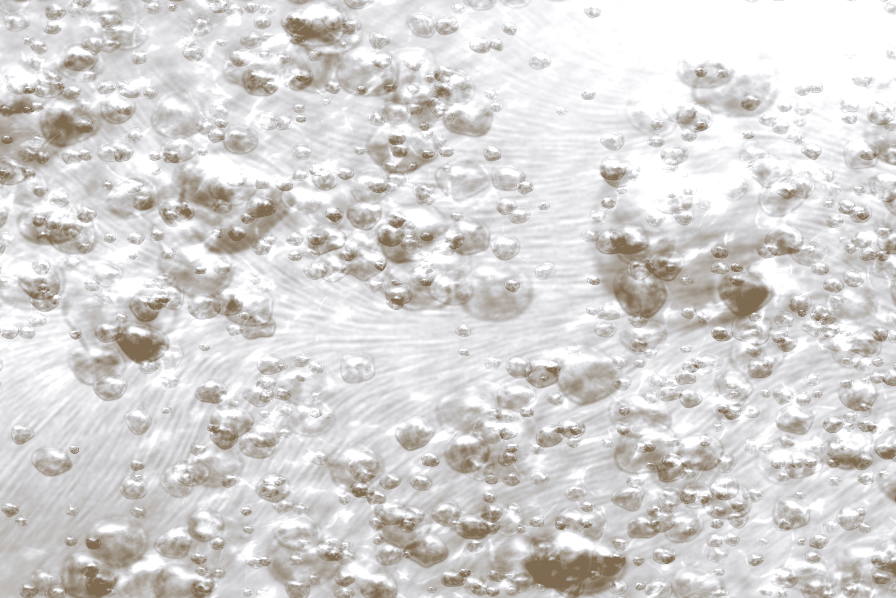
This texture is drawn by a Shadertoy shader. Its source:

```glsl
// Pale, wet foam: soft bubbles of several sizes with beige undersides and
// white glints, parted by a bright film combed with fine flowing fibres.
// A single tone is built up in layers, then tinted warmer where it is dark.

#define BASE_TONE 0.875
#define BUBBLE_DEPTH 0.27
#define GLINT 0.36
#define FIBRE 0.42
#define FIBRE_SCALE 120.0
#define RELIEF 0.17
#define WARP 0.42
#define CONTRAST 1.08
#define MEAN_TONE 0.82
#define WARM_TINT vec3(0.20, 0.0, -0.28)

vec2 hash2(vec2 p) {
    vec3 q = fract(p.xyx * vec3(0.1031, 0.1030, 0.0973));
    q += dot(q, q.yzx + 33.33);
    return fract((q.xx + q.yz) * q.zy);
}

float cornerSlope(vec2 cell, vec2 corner, vec2 f) {
    return dot(hash2(cell + corner) * 2.0 - 1.0, f - corner);
}

float gradientNoise(vec2 p) {
    vec2 i = floor(p), f = p - i;
    vec2 u = f * f * f * (f * (f * 6.0 - 15.0) + 10.0);
    vec2 e = vec2(0.0, 1.0);
    return mix(mix(cornerSlope(i, e.xx, f), cornerSlope(i, e.yx, f), u.x),
               mix(cornerSlope(i, e.xy, f), cornerSlope(i, e.yy, f), u.x), u.y);
}

float fbm(vec2 p) {
    float sum = 0.0, amp = 1.0;
    for (int i = 0; i < 4; i++) {
        sum += amp * gradientNoise(p);
        p = mat2(1.6, 1.2, -1.2, 1.6) * p + 7.3;
        amp *= 0.5;
    }
    return sum;
}

float glow(vec2 p, vec2 centre, vec2 size) {
    vec2 d = (p - centre) / size;
    return exp(-dot(d, d));
}

// Where the smooth film lies and bubbles are rare
float filmMask(vec2 p) {
    float film = glow(p, vec2(0.70, 0.42), vec2(0.20, 0.10))
               + glow(p, vec2(0.93, 0.68), vec2(0.10, 0.28))
               + glow(p, vec2(0.08, 0.22), vec2(0.27, 0.25))
               + glow(p, vec2(1.25, 0.96), vec2(0.35, 0.15));
    return clamp(film, 0.0, 1.0);
}

// One bubble in unit-disc space; state holds tone and bubble cover
void paintBubble(inout vec2 state, vec2 d, vec2 seed, float depth, float blur) {
    float q = length(d);
    if (q > 1.5) return;
    float inside = smoothstep(1.0 + blur, 1.0 - blur, q);
    float clutter = fbm(d * 1.9 + seed * 40.0);
    float under = smoothstep(0.6, -0.8, d.y + 0.7 * clutter);
    float body = state.x - depth * (0.2 + 0.8 * under) + 0.13 * clutter;
    body += 0.08 * exp(-pow((q - 0.88) / 0.07, 2.0)) * (0.6 + clutter);
    state.x = mix(state.x, body, inside);
    state.x -= 0.35 * depth * exp(-pow((q - 1.0) / 0.06, 2.0)) * (0.5 - 0.5 * d.y);
    vec2 spot = vec2(-0.4 + 0.5 * seed.x, 0.3 + 0.3 * seed.y);
    vec2 size = vec2(0.27, 0.16) + 0.08 * seed.yx;
    vec2 tilted = d + vec2(0.0, 0.4 * (seed.x - 0.5) * d.x + 0.15 * clutter);
    state.x += GLINT * (glow(tilted, spot, size)
             + 0.6 * glow(tilted, spot + vec2(0.5, -0.12), size * 0.75));
    state.y = max(state.y, inside);
}

void bubbleLayer(inout vec2 state, vec2 p, float cell, float density, float blur) {
    vec2 g = p / cell + 50.0;
    vec2 bend = WARP * vec2(gradientNoise(g * 1.5), gradientNoise(g * 1.5 + 31.7));
    for (int y = -1; y <= 1; y++)
    for (int x = -1; x <= 1; x++) {
        vec2 id = floor(g) + vec2(x, y);
        vec2 place = hash2(id + cell * 900.0);
        vec2 seed = hash2(id * 1.7 + 17.0 + cell * 500.0);
        vec2 centre = id + 0.2 + 0.6 * place;
        float open = 1.0 - 0.93 * filmMask((centre - 50.0) * cell);
        if (hash2(id + 71.0).x > density * open) continue;
        float radius = 0.28 + 0.3 * seed.x;
        vec2 d = (g - centre) / radius * vec2(0.9, 1.08) + bend;
        paintBubble(state, d, seed, BUBBLE_DEPTH * (0.25 + 0.75 * seed.y), blur);
    }
}

// Noise smeared along a curving flow to give combed strands
float fibres(vec2 p) {
    float angle = mix(0.75, -0.45, smoothstep(0.28, 0.62, p.y))
                + 1.3 * gradientNoise(p * 2.3 + 3.0);
    vec2 along = vec2(cos(angle), sin(angle));
    float sum = 0.0;
    for (int i = -4; i <= 4; i++)
        sum += gradientNoise((p + along * 0.005 * float(i)) * FIBRE_SCALE);
    return sum / 9.0;
}

void mainImage(out vec4 fragColor, in vec2 fragCoord) {
    vec2 p = fragCoord / iResolution.y;
    float focus = 1.0 - 0.75 * smoothstep(0.2, 0.5, abs(p.y - 0.47));
    float blur = mix(0.26, 0.10, focus);
    float film = filmMask(p);

    // Broad light: white upper right, grey lower left, beige at the bottom
    float tone = BASE_TONE + 0.03 * film + 0.06 * gradientNoise(p * 3.0);
    tone += 0.17 * glow(p, vec2(1.30, 1.0), vec2(0.45, 0.25));
    tone += 0.07 * glow(p, vec2(0.0, 0.43), vec2(0.18, 0.12));
    tone -= 0.12 * glow(p, vec2(0.05, 0.08), vec2(0.4, 0.22));
    tone -= 0.10 * glow(p, vec2(0.88, 0.06), vec2(0.28, 0.18));

    // Bubbles, large to small
    vec2 state = vec2(tone, 0.0);
    vec2 sway = 0.12 * vec2(gradientNoise(p * 9.0), gradientNoise(p * 9.0 + 5.0));
    paintBubble(state, (p - vec2(1.15, 0.61)) / 0.162 + sway, vec2(0.3, 0.7), 0.20, 0.05);
    paintBubble(state, (p - vec2(0.03, 0.82)) / 0.10 + sway, vec2(0.6, 0.4), 0.20, 0.12);
    bubbleLayer(state, p, 0.150, 0.55, blur);
    bubbleLayer(state, p, 0.092, 0.55, blur);
    bubbleLayer(state, p, 0.052, 0.42, blur);
    bubbleLayer(state, p, 0.027, 0.30, blur);

    // Crumpled relief, thin curved membranes and combed fibres
    vec2 slant = mat2(0.92, -0.39, 0.39, 0.92) * p;
    float crumple = fbm(slant * vec2(16.0, 32.0) + 2.0 * sway);
    float fold = gradientNoise(p * 13.0 + 9.0 * sway + 20.0);
    float membrane = smoothstep(0.05, 0.0, abs(fold)) * smoothstep(-0.1, 0.3, crumple);
    state.x += RELIEF * crumple * mix(1.0, 0.4, film);
    state.x += 0.13 * smoothstep(0.25, 0.55, crumple) * (1.0 - film);
    state.x += 0.12 * membrane * (1.0 - film);
    state.x += FIBRE * fibres(p) * focus * mix(1.0, 0.5, state.y);

    float v = clamp(MEAN_TONE + CONTRAST * (state.x - MEAN_TONE), 0.42, 1.0);
    vec3 colour = v + max(0.8 - v, 0.0) * WARM_TINT + vec3(0.0, 0.0, 0.008);
    fragColor = vec4(clamp(colour, 0.0, 1.0), 1.0);
}
```
